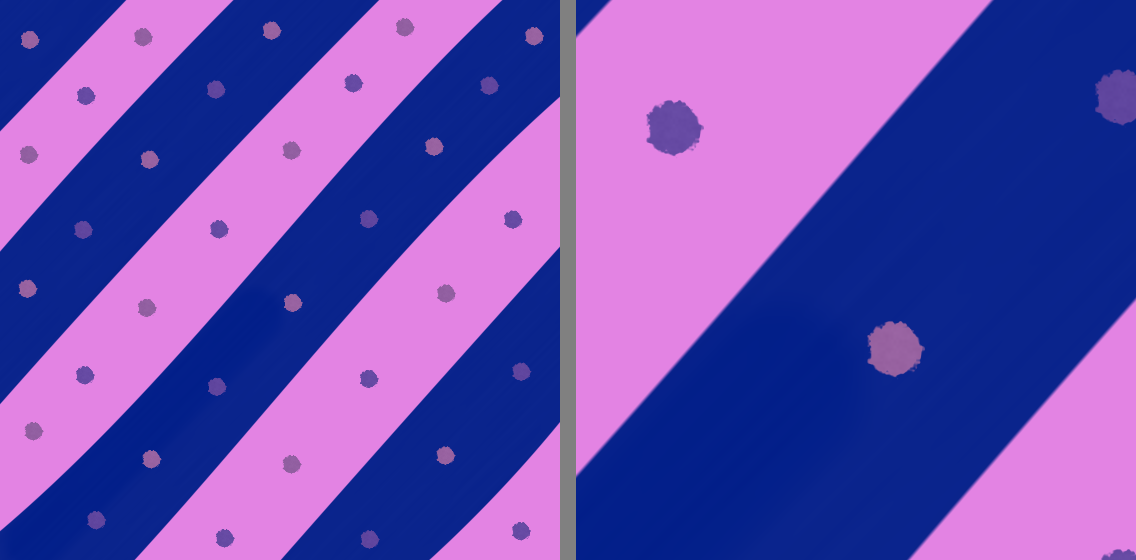
Left: the whole. Right: its middle third, enlarged.
Reproduce this pattern procedurally as a three.js fragment shader.

```glsl
// Hand-painted diagonal stripes in pink and navy, with a row of ragged dabs along each.
// Stripe edges are gentle cubics in a frame turned 45 degrees; dabs sit on a fanned
// lattice in the same frame, in two alternating paints, roughened by value noise.

varying vec2 vUv;

const vec3 NAVY       = vec3(0.039, 0.141, 0.550);
const vec3 DEEP_NAVY  = vec3(0.010, 0.122, 0.540);
const vec3 PINK       = vec3(0.892, 0.512, 0.890);
const vec3 MAUVE      = vec3(0.570, 0.372, 0.630);
const vec3 INDIGO     = vec3(0.400, 0.290, 0.640);
const vec3 ROSE       = vec3(0.595, 0.385, 0.630);
const vec3 PURPLE     = vec3(0.375, 0.272, 0.620);

// Cubic coefficients of the seven stripe edges, from the upper left corner on
const vec4 BASE_A  = vec4(0.230, 0.425, 0.688, 0.932);
const vec4 SLOPE_A = vec4(-0.020, -0.036, -0.031, -0.071);
const vec4 BEND_A  = vec4(0.0, 0.040, 0.022, -0.009);
const vec4 TWIST_A = vec4(0.0, 0.0, 0.0, 0.050);
const vec3 BASE_B  = vec3(1.188, 1.471, 1.769);
const vec3 SLOPE_B = vec3(-0.070, -0.058, -0.025);
const vec3 BEND_B  = vec3(0.029, 0.006, -0.150);
const vec3 TWIST_B = vec3(0.040, 0.0, 0.0);
const float EDGE_SOFT = 0.002;

const float DAB_RADIUS = 0.0157;
const float DAB_ROUGH  = 0.0058;
const float DAB_SOFT   = 0.0010;
const float DAB_SHIFT  = -0.018;   // offset of the middle dab along its stripe
const float DAB_CROWD  = 0.0195;   // dabs draw closer away from the middle
const float ROWS  = 8.0;
const float REACH = 4.0;           // dabs on each side of the middle one

float hash(vec2 p) {
  vec3 q = fract(vec3(p.xyx) * 0.1031);
  q += dot(q, q.yzx + 33.33);
  return fract((q.x + q.y) * q.z);
}

float noise(vec2 p) {
  vec2 i = floor(p), f = fract(p);
  f = f * f * (3.0 - 2.0 * f);
  return mix(mix(hash(i), hash(i + vec2(1.0, 0.0)), f.x),
             mix(hash(i + vec2(0.0, 1.0)), hash(i + 1.0), f.x), f.y);
}

float capsule(vec2 p, vec2 a, vec2 b) {
  vec2 ab = b - a;
  return length(p - a - ab * clamp(dot(p - a, ab) / dot(ab, ab), 0.0, 1.0));
}

// Pink coverage: each edge crossed toggles between the two colours
float stripes(float across, float along) {
  float t = along;
  vec4 edgeA = BASE_A + t * (SLOPE_A + t * (BEND_A + t * TWIST_A));
  vec3 edgeB = BASE_B + t * (SLOPE_B + t * (BEND_B + t * TWIST_B));
  vec4 pastA = smoothstep(-EDGE_SOFT, EDGE_SOFT, across - edgeA);
  vec3 pastB = smoothstep(-EDGE_SOFT, EDGE_SOFT, across - edgeB);
  return dot(pastA, vec4(1.0, -1.0, 1.0, -1.0)) + dot(pastB, vec3(1.0, -1.0, 1.0));
}

// Centre of a dab, given its row and its place counted from the middle
vec2 dabCentre(float row, float place) {
  float spacing = 0.310 - 0.0052 * (row - 5.0) * (row - 5.0);
  float along = DAB_SHIFT + place * (spacing - DAB_CROWD * abs(place));
  float across = 0.125 + row * (0.1845 + row * (0.01667 - row * 0.001034));
  across -= min(0.05, 0.014 * row) * along;
  return vec2(across + along, 2.0 - across + along) * 0.5;
}

void main() {
  float across = vUv.x + 1.0 - vUv.y;
  float along  = vUv.x - 1.0 + vUv.y;

  // Navy ground with a deeper overpainted patch and faint brush streaks
  float patchDist = capsule(vUv, vec2(0.455, 0.435), vec2(0.06, 0.03));
  vec3 navy = mix(NAVY, DEEP_NAVY, 1.0 - smoothstep(0.035, 0.065, patchDist));
  navy += 0.008 * (noise(vec2(across * 130.0, along * 6.0)) - 0.5);
  vec3 color = mix(navy, PINK, stripes(across, along));

  // Nearest dab whose centre lies on the canvas
  vec2 offset = vec2(1.0);
  vec2 cell = vec2(0.0);
  for (float row = 0.0; row < ROWS; row++) {
    for (float place = -REACH; place <= REACH; place++) {
      vec2 centre = dabCentre(row, place);
      vec2 d = vUv - centre;
      bool inside = all(equal(centre, clamp(centre, 0.0, 1.0)));
      if (inside && dot(d, d) < dot(offset, offset)) {
        offset = d;
        cell = vec2(row, place);
      }
    }
  }

  // Ragged dab, its paint chosen by row and place
  float grain = 0.6 * noise(offset * 260.0 + 40.0) + 0.4 * noise(offset * 620.0 + 90.0);
  float edge = length(offset) - DAB_RADIUS + DAB_ROUGH * (grain - 0.5);
  vec2 odd = mod(cell, 2.0);
  vec3 paint = mix(mix(ROSE, PURPLE, odd.y), mix(INDIGO, MAUVE, odd.y), odd.x);
  paint += 0.03 * (grain - 0.5);
  color = mix(color, paint, 1.0 - smoothstep(-DAB_SOFT, DAB_SOFT, edge));

  gl_FragColor = vec4(color, 1.0);
}
```
